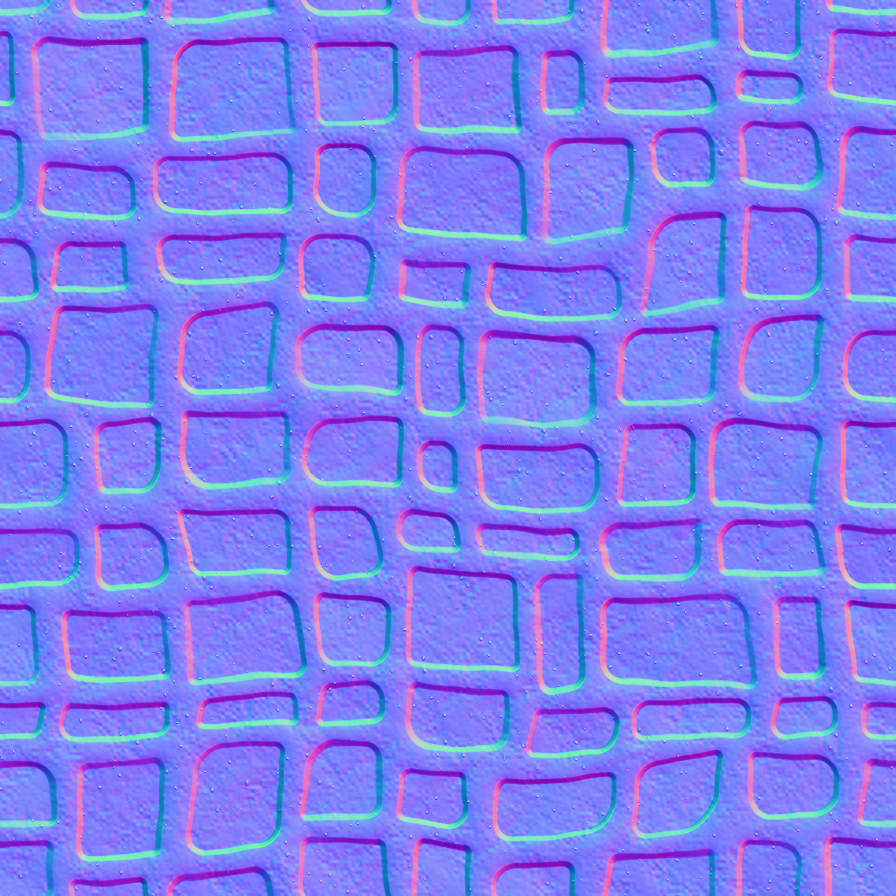
Give the GLSL for this texture map, as a WebGL 1 fragment shader.

```glsl
precision highp float;
// Tangent-space normal map of a rough rubble wall: raised stones in soft mortar.
// A checkerboard of alternating split lines gives one irregular block per grid
// vertex; their summed heights, grain and pits are differentiated to a normal.

uniform vec2 u_resolution;

const float TAU = 6.2831853;
const vec2 GRID = vec2(8.0, 10.0);        // blocks across and up, both even
const vec2 SPLIT = vec2(0.2, 0.8);        // range of a split line in its cell
const vec2 INSET = vec2(0.008, 0.019);    // joint width on each side of a stone
const vec2 ROUNDING = vec2(0.007, 0.036); // corner radius
const float SHEAR = 0.13;                 // skew of the stone sides
const float TAPER = 0.14;                 // narrowing towards one side
const float TILT = 0.11;                  // lean of the stone faces
const float STONE_HEIGHT = 0.0082;
const float BEVEL_IN = 0.0048;
const float BEVEL_OUT = 0.0024;
const float SKIRT_HEIGHT = 0.0046;        // mortar swept up against the stones
const float SKIRT_WIDTH = 0.012;
const float GRAIN_FREQ = 105.0;
const float GRAIN_HEIGHT = 0.0010;
const float PIT_FREQ = 68.0;
const float PIT_DEPTH = 0.0017;
const float PIT_SHARE = 0.2;

float hash(vec2 p) {
    vec3 q = fract(p.xyx * 0.1031);
    q += dot(q, q.yzx + 33.33);
    return fract((q.x + q.y) * q.z);
}

vec2 hash2(vec2 p) {
    return vec2(hash(p + 17.3), hash(p + 71.9));
}

float valueNoise(vec2 p) {
    vec2 c = floor(p), f = fract(p);
    f = f * f * (3.0 - 2.0 * f);
    vec2 e = vec2(1.0, 0.0);
    return mix(mix(hash(c), hash(c + e), f.x),
               mix(hash(c + e.yx), hash(c + 1.0), f.x), f.y);
}

// Cellular noise: distance to the nearest point and the random id of that point.
vec2 cellular(vec2 p) {
    vec2 cell = floor(p);
    vec2 nearest = vec2(9.0, 0.0);
    for (int j = -1; j <= 1; j++) {
        for (int i = -1; i <= 1; i++) {
            vec2 c = cell + vec2(float(i), float(j));
            float d = length(c + 0.1 + 0.8 * hash2(c) - p);
            if (d < nearest.x) nearest = vec2(d, hash(c));
        }
    }
    return nearest;
}

float splitLine(vec2 cell) {
    return mix(SPLIT.x, SPLIT.y, hash(mod(cell, GRID) + 5.7));
}

// Lower left (xy) and upper right (zw) of the block around a grid vertex.
vec4 blockBounds(vec2 v) {
    float ne = splitLine(v);
    float sw = splitLine(v - 1.0) - 1.0;
    float nw = splitLine(v - vec2(1.0, 0.0));
    float se = splitLine(v - vec2(0.0, 1.0));
    vec4 b = mod(v.x + v.y, 2.0) < 0.5 ? vec4(sw, se - 1.0, ne, nw)
                                       : vec4(nw - 1.0, sw, se, ne);
    return (b + v.xyxy) / GRID.xyxy;
}

float roundedBox(vec2 p, vec2 halfSize, float radius) {
    vec2 q = abs(p) - halfSize + radius;
    return min(max(q.x, q.y), 0.0) + length(max(q, 0.0)) - radius;
}

// Height of one stone: thin bevel, slightly tilted face and a soft skirt.
float stoneHeight(vec2 p, vec2 v) {
    vec4 b = blockBounds(v);
    vec2 id = mod(v, GRID);
    vec2 room = 0.18 * (b.zw - b.xy);
    b.xy += min(mix(INSET.xx, INSET.yy, hash2(id)), room);
    b.zw -= min(mix(INSET.xx, INSET.yy, hash2(id + 23.0)), room);
    vec2 halfSize = 0.5 * (b.zw - b.xy);
    vec2 q = p - 0.5 * (b.xy + b.zw);
    q += q.yx * (hash2(id + 31.0) - 0.5) * SHEAR;
    q *= 1.0 + clamp(q.yx / halfSize.yx, -1.0, 1.0) * (hash2(id + 67.0) - 0.5) * TAPER;

    float corner = hash(id + step(0.0, q) * vec2(3.0, 7.0) + 47.0);
    float radius = mix(ROUNDING.x, ROUNDING.y, corner * corner);
    float d = roundedBox(q, halfSize, min(radius, 0.85 * min(halfSize.x, halfSize.y)));

    float softness = mix(0.75, 1.5, hash(id + 59.0) * (0.6 + 0.4 * sin(70.0 * (p.x - p.y))));
    float face = 1.0 - smoothstep(-BEVEL_IN * softness, BEVEL_OUT, d);
    float tilt = dot(q, hash2(id + 83.0) - 0.5) * TILT;
    float skirt = exp(-max(d, 0.0) / SKIRT_WIDTH);
    float pillow = 0.0018 * (1.0 - exp(min(d, 0.0) / 0.011));
    return face * (STONE_HEIGHT + tilt + pillow) + SKIRT_HEIGHT * skirt;
}

// Broad swells from layered sines.
float swell(vec2 p) {
    float a = sin(TAU * (5.0 * p.x + 3.0 * p.y) + 2.0 * sin(TAU * 4.0 * p.y));
    float b = sin(TAU * (7.0 * p.y - 4.0 * p.x) + 2.0 * sin(TAU * 6.0 * p.x));
    return a + b;
}

float wallHeight(vec2 p) {
    // Bent courses and slightly wavering outlines
    vec2 w = p + 0.006 * sin(TAU * p.yx * 2.0 + vec2(1.3, 0.4))
               + 0.0013 * sin(TAU * p.yx * vec2(7.0, 8.0) + vec2(0.7, 2.1))
               + 0.0004 * sin(TAU * p.yx * vec2(23.0, 19.0) + TAU * p * 9.0);
    vec2 centre = floor(w * GRID + 0.5);
    float h = 0.0;
    for (int j = -1; j <= 1; j++) {
        for (int i = -1; i <= 1; i++) {
            h += stoneHeight(w, centre + vec2(float(i), float(j)));
        }
    }
    // Sandy grain in rougher and smoother patches, then scattered pits
    float roughness = 0.8 + 0.25 * swell(p.yx * 2.0 + 0.3);
    float coarse = valueNoise(p * GRAIN_FREQ);
    float fine = valueNoise(p.yx * GRAIN_FREQ * 2.3 + 9.0);
    vec2 pit = cellular(p * PIT_FREQ + 0.2 * vec2(coarse, fine));
    float size = mix(0.07, 0.17, fract(pit.y * 57.0));
    float pitMask = step(pit.y, PIT_SHARE) * (1.0 - smoothstep(0.0, size, pit.x)) * size / 0.17;
    return h + 0.0006 * swell(p) + GRAIN_HEIGHT * roughness * (coarse + fine) - PIT_DEPTH * pitMask;
}

void main() {
    vec2 p = gl_FragCoord.xy / u_resolution.y;
    float e = max(0.0013, 0.7 / u_resolution.y);
    float h = wallHeight(p);
    vec2 slope = vec2(wallHeight(p + vec2(e, 0.0)), wallHeight(p + vec2(0.0, e))) - h;
    vec3 normal = normalize(vec3(slope / e, 1.0));
    gl_FragColor = vec4(0.5 + 0.5 * normal - vec3(0.0, 0.0, 0.01), 1.0);
}
```
